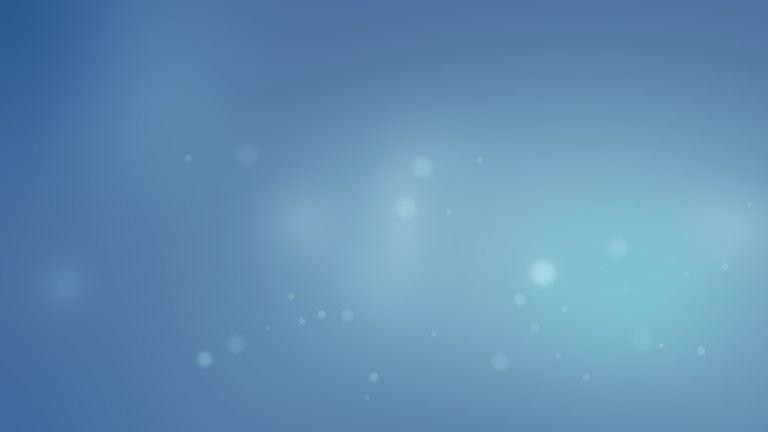
This background is drawn by a Shadertoy shader. Its source:

```glsl
const vec3 DEEP_BLUE   = vec3(0.28, 0.43, 0.61);
const vec3 CORNER_BLUE = vec3(0.14, 0.34, 0.55);
const vec3 HAZE_BLUE   = vec3(0.39, 0.57, 0.72);
const vec3 SKY_GLOW    = vec3(0.53, 0.73, 0.81);
const vec3 TEAL_GLOW   = vec3(0.49, 0.77, 0.82);
const vec3 MIST_WHITE  = vec3(0.63, 0.80, 0.87);
const vec3 ORB_LIGHT   = vec3(0.70, 0.89, 0.92);

const int   ORB_COUNT    = 30;
const vec2  ORB_SPAN_X   = vec2(0.42, 1.74);
const vec2  ORB_SPAN_Y   = vec2(0.08, 0.66);
const vec2  ORB_RADII    = vec2(0.008, 0.040);
const float ORB_STRENGTH = 0.32;
const vec2  KEY_ORB      = vec2(1.257, 0.368);
const float KEY_RADIUS   = 0.040;

float hash(float n) {
    return fract(sin(n * 12.9898) * 43758.547);
}

// Elliptical Gaussian falloff
float glow(vec2 p, vec2 center, vec2 radius) {
    vec2 d = (p - center) / radius;
    return exp(-dot(d, d));
}

// Soft-edged disc
float orb(vec2 p, vec2 center, float radius) {
    return 1.0 - smoothstep(0.35 * radius, radius, length(p - center));
}

vec3 backdrop(vec2 p, float aspect) {
    vec3 color = DEEP_BLUE;
    color = mix(color, HAZE_BLUE, 0.35 * glow(p, vec2(0.55, 0.10), vec2(0.45, 0.40)));
    color = mix(color, HAZE_BLUE, 0.70 * glow(p, vec2(0.33, 0.78), vec2(0.24, 0.28)));
    color = mix(color, CORNER_BLUE, 0.80 * glow(p, vec2(0.0, 1.0), vec2(0.28, 0.36)));
    color = mix(color, CORNER_BLUE, 0.25 * glow(p, vec2(0.0), vec2(0.35, 0.25)));
    color = mix(color, SKY_GLOW, 0.95 * glow(p, vec2(1.37, 0.42), vec2(0.72, 0.40)));
    color = mix(color, SKY_GLOW, 0.25 * glow(p, vec2(aspect, 0.10), vec2(0.5, 0.3)));
    return mix(color, TEAL_GLOW, 0.75 * glow(p, vec2(1.46, 0.34), vec2(0.24, 0.18)));
}

vec3 addMist(vec3 color, vec2 p) {
    float mist = 0.28 * glow(p, vec2(0.91, 0.46), vec2(0.27, 0.25));
    mist += 0.30 * glow(p, vec2(0.93, 0.51), vec2(0.07, 0.13));
    mist += 0.24 * glow(p, vec2(0.70, 0.486), vec2(0.085));
    mist += 0.14 * glow(p, vec2(0.87, 0.34), vec2(0.10));
    mist += 0.12 * glow(p, vec2(1.02, 0.64), vec2(0.09));
    mist += 0.45 * glow(p, vec2(1.69, 0.47), vec2(0.12, 0.09));
    color = mix(color, MIST_WHITE, min(mist, 0.8));
    return mix(color, HAZE_BLUE, 0.55 * glow(p, vec2(0.15, 0.34), vec2(0.06)));
}

vec3 addOrbs(vec3 color, vec2 p) {
    // One orb per horizontal stratum, with random height, size and brightness
    for (int i = 0; i < ORB_COUNT; i++) {
        float id = float(i);
        float along = (id + hash(id + 1.3)) / float(ORB_COUNT);
        vec2 center = vec2(mix(ORB_SPAN_X.x, ORB_SPAN_X.y, along),
                           mix(ORB_SPAN_Y.x, ORB_SPAN_Y.y, hash(id + 41.7)));
        float size = hash(id + 83.1);
        float radius = mix(ORB_RADII.x, ORB_RADII.y, size * size);
        float strength = ORB_STRENGTH * mix(0.25, 1.0, hash(id + 127.9));
        color = mix(color, ORB_LIGHT, strength * orb(p, center, radius));
    }
    // Brightest orb with its halo
    float key = 0.50 * orb(p, KEY_ORB, KEY_RADIUS);
    key += 0.22 * glow(p, KEY_ORB, vec2(KEY_RADIUS));
    return mix(color, ORB_LIGHT, key);
}

void mainImage(out vec4 fragColor, in vec2 fragCoord) {
    vec2 p = fragCoord / iResolution.y;
    vec3 color = backdrop(p, iResolution.x / iResolution.y);
    color = addMist(color, p);
    color = addOrbs(color, p);
    fragColor = vec4(color, 1.0);
}
```
